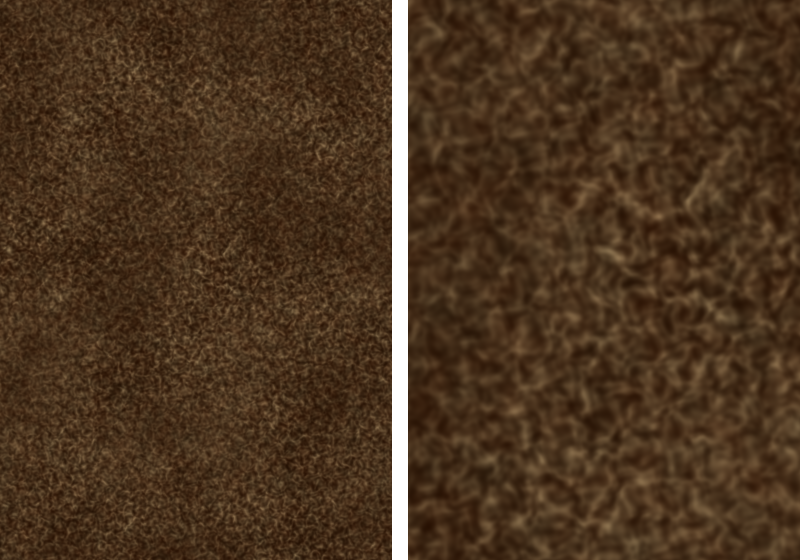
Left, the full canvas; right, a detail of the centre.
A Shadertoy shader for this texture:

```glsl
// Dark brown felted earth: fine curly grain over soft, blotchy clouds.
#define DARK vec3(0.200, 0.116, 0.050)
#define LIGHT vec3(0.430, 0.330, 0.217)
#define GRAIN_FREQ 92.0     // coarse grains per canvas height
#define FINE_FREQ 172.0     // fine grains per canvas height
#define CLOUD_FREQ 5.0      // largest blotches per canvas height
#define GRAIN_GAIN 3.0
#define CLOUD_GAIN 1.25
#define CURL 0.0035         // sideways bend of the grains
#define SKEW 0.10           // stretches the highlights
#define HUE_SHIFT 0.022     // drift between reddish and olive

const mat2 TURN = mat2(0.8, 0.6, -0.6, 0.8);

// Unit gradient at a lattice point, from an integer hash
vec2 gradient(ivec2 cell) {
    uvec2 q = uvec2(cell + 4096);
    uint h = q.x * 1597334673u ^ q.y * 3812015801u;
    h = (h ^ (h >> 15)) * 2246822519u;
    h = (h ^ (h >> 13)) * 3266489917u;
    h ^= h >> 16;
    float angle = 6.28318 * float(h & 65535u) / 65536.0;
    return vec2(cos(angle), sin(angle));
}

float gradientNoise(vec2 p) {
    ivec2 i = ivec2(floor(p));
    vec2 f = fract(p);
    vec2 u = f * f * f * (f * (f * 6.0 - 15.0) + 10.0);
    float a = dot(gradient(i), f);
    float b = dot(gradient(i + ivec2(1, 0)), f - vec2(1, 0));
    float c = dot(gradient(i + ivec2(0, 1)), f - vec2(0, 1));
    float d = dot(gradient(i + ivec2(1, 1)), f - vec2(1, 1));
    return mix(mix(a, b, u.x), mix(c, d, u.x), u.y);
}

// Blotches in three turned octaves
float clouds(vec2 p) {
    float sum = 0.0, weight = 1.0;
    p *= CLOUD_FREQ;
    for (int i = 0; i < 3; i++) {
        sum += weight * gradientNoise(p);
        p = TURN * p * 2.3 + 17.3;
        weight *= 0.85;
    }
    return sum;
}

// Two sizes of grain, bent by a slower noise
float grain(vec2 p) {
    vec2 bend = vec2(gradientNoise(p * 60.0 + 31.7), gradientNoise(p * 60.0 - 53.1));
    vec2 q = TURN * (p + CURL * bend);
    return gradientNoise(q * GRAIN_FREQ) + 0.8 * gradientNoise(TURN * q * FINE_FREQ + 71.9);
}

void mainImage(out vec4 fragColor, in vec2 fragCoord) {
    vec2 p = fragCoord / iResolution.y;

    // Grain contrast varies from patch to patch
    float contrast = 1.0 + 0.5 * gradientNoise(TURN * p * 6.0 + 9.4);
    float tone = GRAIN_GAIN * contrast * grain(p) + CLOUD_GAIN * clouds(p + 3.7);
    tone += SKEW * (tone * tone - 1.0);

    // Tone to colour, with a slight warm and cool drift
    vec3 color = mix(DARK, LIGHT, max((tone + 1.41) / 4.11, -0.35));
    float hue = gradientNoise(p * 24.0 + 41.3) + gradientNoise(TURN * p * 70.0 + 5.9);
    color += HUE_SHIFT * hue * vec3(0.5, -0.3, -0.4);

    fragColor = vec4(clamp(color, 0.0, 1.0), 1.0);
}
```
